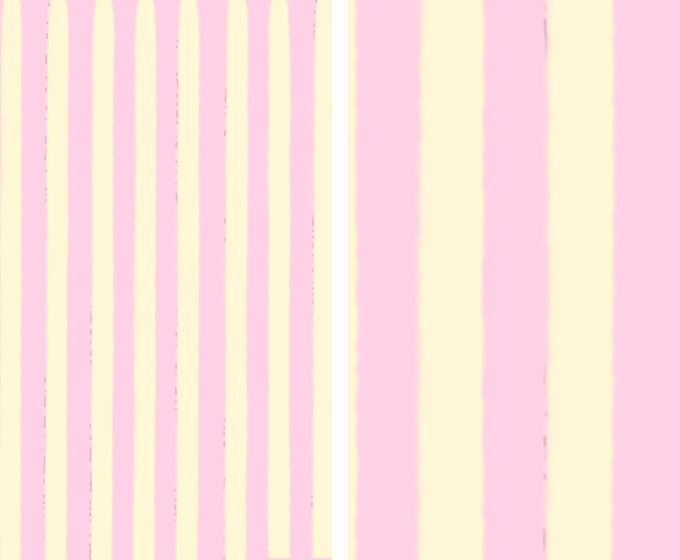
Left, the full canvas; right, a detail of the centre.
A WebGL 2 fragment shader for this pattern:

```glsl
#version 300 es
precision highp float;
uniform vec2 u_resolution;
out vec4 fragColor;

float hash(vec2 p) {
  vec3 q = fract(vec3(p.xyx) * 0.1031);
  q += dot(q, q.yzx + 33.33);
  return fract((q.x + q.y) * q.z);
}

float noise(vec2 p) {
  vec2 i = floor(p), f = fract(p);
  f = f * f * (3.0 - 2.0 * f);
  return mix(mix(hash(i), hash(i + vec2(1, 0)), f.x),
             mix(hash(i + vec2(0, 1)), hash(i + vec2(1, 1)), f.x), f.y);
}

// Hand-drawn edge: slow sway plus fine roughness
float wobble(float y, float seed) {
  return 0.0035 * (noise(vec2(y * 5.0, seed)) - 0.5)
       + 0.0022 * (noise(vec2(y * 85.0, seed + 40.0)) - 0.5);
}

void main() {
  vec2 p = gl_FragCoord.xy / u_resolution.x;
  float height = u_resolution.y / u_resolution.x;
  float px = 1.0 / u_resolution.x;

  vec3 pink = vec3(1.0, 0.82, 0.90);
  vec3 cream = vec3(1.0, 0.97, 0.84);
  vec3 halo = vec3(1.0, 0.94, 0.85);
  vec3 peach = vec3(0.98, 0.85, 0.87);

  // Eight stripes with uneven spacing and a slight lean
  float drift[8] = float[8](-0.002, 0.0033, 0.0055, -0.001, -0.0066, 0.0044, -0.0022, -0.001);
  int index = clamp(int(floor((p.x - 0.033) / 0.1349 + 0.5)), 0, 7);
  float id = float(index);
  float lean = (index == 6 ? 0.002 : 0.006) * (p.y / height - 0.5);
  float center = 0.033 + 0.1349 * id + drift[index] + lean;

  // Edges pinch inward at the top
  float taper = 0.009 * exp(-(height - p.y) / 0.045);
  float left = p.x - (center - 0.0335 + taper + wobble(p.y, id * 3.0 + 1.0));
  float right = center + 0.0335 - taper + wobble(p.y, id * 3.0 + 2.0) - p.x;

  // Soft left side, firmer right side
  float grain = noise(p * vec2(130.0, 65.0));
  float body = smoothstep(-0.003 - px, 0.004 + px, left)
             * smoothstep(-0.002 - px, 0.002 + px, right);
  float inner = smoothstep(0.0, 0.008 + 0.008 * grain, left)
              * smoothstep(0.0, 0.004 + 0.003 * grain, right);

  // Faint mottling inside the cream
  float mottle = smoothstep(0.62, 0.95, noise(p * vec2(16.0, 11.0) + 7.0)) * grain;
  vec3 paint = mix(halo, cream, inner * (1.0 - 0.4 * mottle));

  // The last two stripes stop just above the bottom
  if (index > 5) body *= smoothstep(0.0055 - px, 0.0055 + px, p.y);
  vec3 color = mix(pink, paint, body);
  color = mix(color, peach, 1.6 * body * (1.0 - body));

  // Broken dark line along some left edges
  float line = 1.0 - smoothstep(0.0005, 0.0015 + px, abs(left + 0.001));
  float broken = smoothstep(0.45, 0.8, noise(vec2(p.y * 110.0, id + 70.0)))
               * smoothstep(0.25, 0.65, noise(vec2(p.y * 6.0, id + 90.0)));
  float marked = index % 3 == 0 ? 0.1 : 0.65;
  color = mix(color, vec3(0.82, 0.66, 0.70), line * broken * marked);

  fragColor = vec4(color, 1.0);
}
```
